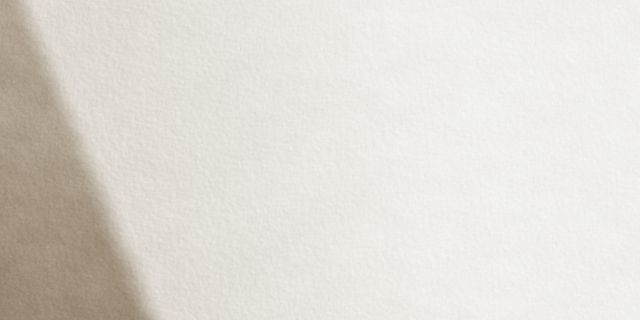
A Shadertoy shader for this texture:

```glsl
// A warm white plaster wall with a soft diagonal shadow across its left side.
// Linear gradients set the light, fractal noise adds broad mottling, and the
// slope of a fine noise height field gives the embossed grain.

#define EDGE_TOP 0.066       // shadow edge at the top, in canvas heights
#define EDGE_SLOPE 0.408     // sideways drift of the edge per height
#define EDGE_SOFT 0.050      // half width of the penumbra
#define GRAIN_SCALE 105.0    // grain cells per height
#define GRAIN_LIT 0.054      // relief strength in the light
#define GRAIN_SHADE 0.050    // relief strength in the shadow
#define MOTTLE 0.022         // strength of the stains
#define LIT_NEAR vec3(0.868, 0.850, 0.820)
#define LIT_FAR vec3(0.938, 0.936, 0.922)
#define SHADE_HIGH vec3(0.685, 0.635, 0.565)
#define SHADE_LOW vec3(0.612, 0.552, 0.472)

float hash(vec2 cell) {
    return fract(sin(dot(cell, vec2(127.1, 311.7))) * 43758.5453);
}

float valueNoise(vec2 p) {
    vec2 cell = floor(p);
    vec2 f = fract(p);
    f = f * f * (3.0 - 2.0 * f);
    float low = mix(hash(cell), hash(cell + vec2(1.0, 0.0)), f.x);
    float high = mix(hash(cell + vec2(0.0, 1.0)), hash(cell + vec2(1.0)), f.x);
    return mix(low, high, f.y);
}

// Rotated octaves, centred on zero
float fbm(vec2 p) {
    float sum = 0.0;
    float amplitude = 0.5;
    for (int i = 0; i < 5; i++) {
        sum += amplitude * (valueNoise(p) - 0.5);
        p = mat2(1.6, 1.2, -1.2, 1.6) * p + 17.3;
        amplitude *= 0.55;
    }
    return sum;
}

// Bumpy surface height in grain cells, rotated off the axes
float plasterHeight(vec2 p) {
    return 0.30 * valueNoise(mat2(0.4, 0.3, -0.3, 0.4) * p + 5.1)
         + 0.50 * valueNoise(mat2(0.8, 0.6, -0.6, 0.8) * p)
         + 0.40 * valueNoise(mat2(0.7, 1.5, -1.5, 0.7) * p + 31.7);
}

void mainImage(out vec4 fragColor, in vec2 fragCoord) {
    vec2 p = fragCoord / iResolution.y;
    float across = fragCoord.x / iResolution.x;

    // Signed distance to the shadow edge, penumbra widening downwards
    float offset = p.x - EDGE_TOP - EDGE_SLOPE * (1.0 - p.y);
    float edge = offset / length(vec2(1.0, EDGE_SLOPE));
    edge += 0.012 * fbm(p * 22.0);
    float soft = EDGE_SOFT * mix(1.15, 0.85, p.y);
    float light = smoothstep(-soft, soft, edge);

    // Base tones on both sides of the edge
    float falloff = smoothstep(-0.05, 1.25, offset);
    falloff = mix(falloff, smoothstep(0.05, 0.75, across), 0.5);
    vec3 lit = mix(LIT_NEAR, LIT_FAR, falloff);
    vec3 shade = mix(SHADE_LOW, SHADE_HIGH, smoothstep(0.0, 0.75, p.y));
    vec3 color = mix(shade, lit, light);

    // Stains in two sizes, stretched a little sideways
    float stain = 0.6 * fbm(p * vec2(4.0, 6.0) + 4.0) + fbm(p * vec2(13.0, 19.0));
    color += stain * MOTTLE * mix(2.8, 1.0, light) * vec3(0.95, 1.0, 1.08);

    // Relief lit from the upper right, calmer far from the edge
    vec2 grainPos = p * GRAIN_SCALE;
    vec2 toLight = vec2(0.36, 0.26);
    float relief = plasterHeight(grainPos - toLight) - plasterHeight(grainPos + toLight);
    float strength = mix(GRAIN_SHADE, GRAIN_LIT * mix(1.0, 0.45, falloff), light);
    color += relief * strength;

    // Fine speckle
    float speckle = valueNoise(p * 256.0) - 0.5;
    color += speckle * mix(0.036, 0.016, light);

    fragColor = vec4(clamp(color, 0.0, 1.0), 1.0);
}
```
